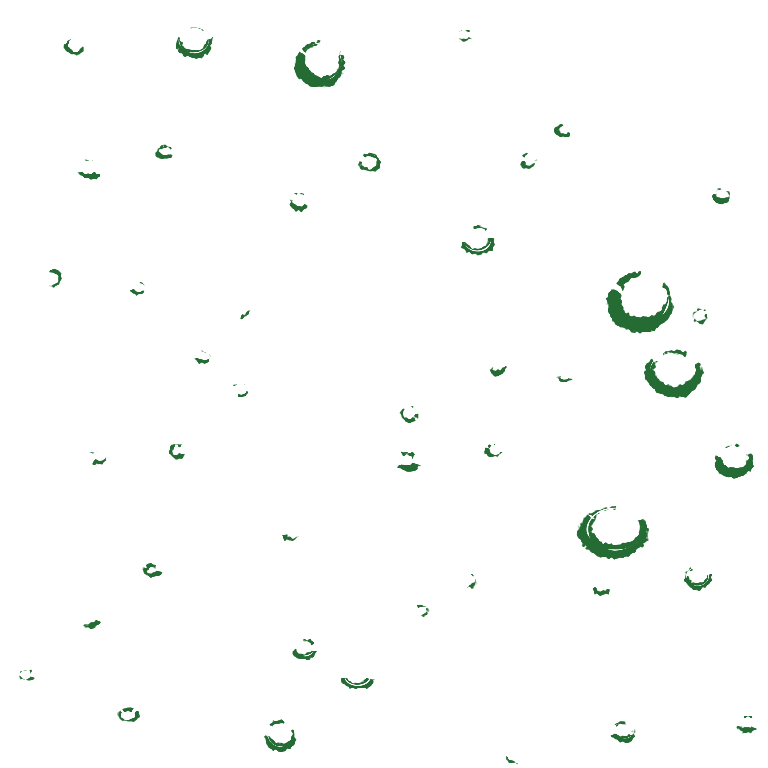
This pattern is drawn by a WebGL 2 fragment shader. Its source:

```glsl
#version 300 es
precision highp float;

uniform vec2 u_resolution;
out vec4 fragColor;

const vec3 PAPER = vec3(1.0);
const vec3 INK = vec3(0.14, 0.425, 0.2);
const float CELLS = 7.0;            // bubble cells across the canvas
const float PRESENCE = 0.88;        // share of cells holding a bubble
const float MIN_RADIUS = 0.010;
const float MAX_RADIUS = 0.047;
const float INNER_RADIUS = 0.70;    // hollow, relative to the bubble
const float INNER_LIFT = 0.21;
const float BRISTLE_SCALE = 270.0;
const float BRISTLE_DEPTH = 0.0038;
const float WOBBLE_SCALE = 65.0;
const float WOBBLE_DEPTH = 0.0035;
const float STREAK_SCALE = 55.0;
const float STREAK_WIDTH = 0.005;
const float SOFTNESS = 0.0015;
const float PI = 3.14159;

vec2 hash22(vec2 p) {
    vec3 q = fract(p.xyx * vec3(0.1031, 0.1030, 0.0973));
    q += dot(q, q.yzx + 33.33);
    return fract((q.xx + q.yz) * q.zy);
}

float valueNoise(vec2 p) {
    vec2 i = floor(p);
    vec2 f = fract(p);
    f = f * f * (3.0 - 2.0 * f);
    float low = mix(hash22(i).x, hash22(i + vec2(1, 0)).x, f.x);
    float high = mix(hash22(i + vec2(0, 1)).x, hash22(i + vec2(1, 1)).x, f.x);
    return mix(low, high, f.y);
}

float angleBetween(float a, float b) {
    return abs(mod(a - b + PI, 2.0 * PI) - PI);
}

// Depth inside one brushed bubble, positive where there is ink
float bubbleDepth(vec2 p, vec2 cell, float roughness, float streakNoise) {
    vec2 sizeRnd = hash22(cell + 31.7);
    vec2 arcRnd = hash22(cell + 73.1);
    vec2 capRnd = hash22(cell + 117.9);

    float size = pow(sizeRnd.x, 3.0);
    float radius = mix(MIN_RADIUS, MAX_RADIUS, size);
    float squash = mix(0.68, 1.0, sizeRnd.y);
    vec2 q = p / (radius * vec2(1.0, squash));
    float dist = length(q);
    float angle = atan(q.x, -q.y);  // zero at the bottom

    // Crescent between the rim and a raised hollow
    vec2 lift = vec2((capRnd.x - 0.5) * 0.22, INNER_LIFT);
    float scale = radius * mix(squash, 1.0, 0.4);
    float outer = (1.0 - dist) * scale;
    float inner = (length(q - lift) - INNER_RADIUS) * scale;
    float band = min(outer, inner) + roughness;

    // Main stroke and a short fleck closing the top
    float tilt = (arcRnd.x - 0.5) * mix(2.3, 0.4, smoothstep(0.0, 0.3, size));
    float extent = mix(0.85, 2.2, max(arcRnd.y, smoothstep(0.1, 0.5, size)));
    float stroke = extent - angleBetween(angle, tilt);
    float capWidth = capRnd.y < 0.6 || size > 0.3 ? 0.42 : -1.0;
    float cap = capWidth - angleBetween(angle, PI + (capRnd.x - 0.5) * 0.9);
    float arc = max(stroke, cap) * dist * radius + roughness;

    // Broken dry-brush line along the crescent
    float streak = abs(inner - 0.65 * outer) - STREAK_WIDTH * (streakNoise - 0.62);
    streak += 0.006 * (1.0 - smoothstep(0.05, 0.2, size));
    return min(min(band, arc), streak);
}

void main() {
    vec2 p = gl_FragCoord.xy / u_resolution.y;

    // Ragged edge shared by all strokes
    float roughness = (valueNoise(p * BRISTLE_SCALE) - 0.5) * BRISTLE_DEPTH
                    + (valueNoise(p * WOBBLE_SCALE) - 0.5) * WOBBLE_DEPTH;
    float streakNoise = valueNoise(p * STREAK_SCALE + 19.0);

    // Nearest cells of the scattered bubbles
    vec2 home = floor(p * CELLS);
    float depth = -1.0;
    for (int y = -1; y <= 1; y++) {
        for (int x = -1; x <= 1; x++) {
            vec2 cell = home + vec2(x, y) + 11.0;
            if (hash22(cell + 201.3).x > PRESENCE) continue;
            vec2 jitter = mix(vec2(0.08), vec2(0.92), hash22(cell));
            vec2 center = (cell - 11.0 + jitter) / CELLS;
            depth = max(depth, bubbleDepth(p - center, cell, roughness, streakNoise));
        }
    }

    float edge = max(SOFTNESS, 1.0 / u_resolution.y) * 0.5;
    float ink = smoothstep(-edge, edge, depth);
    fragColor = vec4(mix(PAPER, INK, ink), 1.0);
}
```
